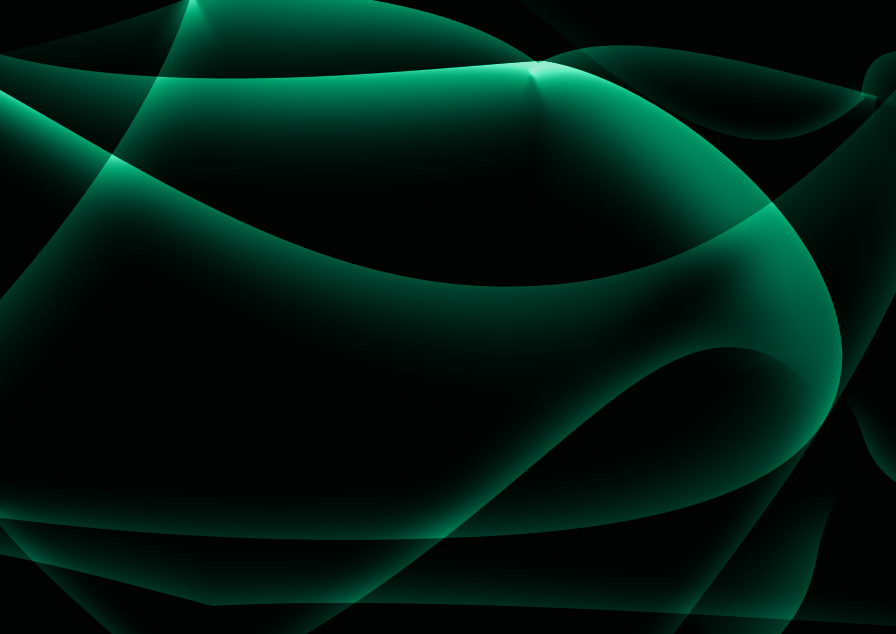
Reproduce this background procedurally as a WebGL 1 fragment shader.

```glsl
precision highp float;
// Translucent emerald veils folding over black. Each veil is a cubic curve
// with a crisp rim and a soft glow on the right-hand side of its direction;
// overlapping veils add their light, which is then mapped to green tones.

uniform vec2 u_resolution;

const vec2 CANVAS = vec2(7.68, 5.42);
const int STEPS = 26;

vec2 cubic(vec2 a, vec2 b, vec2 c, vec2 d, float t) {
  float s = 1.0 - t;
  return s * s * s * a + 3.0 * s * t * (s * b + t * c) + t * t * t * d;
}

// Quadratic blend through start, middle and end values.
float along(vec3 v, float t) {
  float s = 1.0 - t;
  return v.x * s * (1.0 - 2.0 * t) + 4.0 * v.y * s * t + v.z * t * (2.0 * t - 1.0);
}

// Light of one veil: brightness and width vary from start to end.
float veil(vec2 p, vec2 a, vec2 b, vec2 c, vec2 d, vec3 bright, vec3 width) {
  float best = 1e5, t = 0.0, side = 1.0, over = 0.0;
  vec2 from = a;
  for (int i = 0; i < STEPS; i++) {
    vec2 to = cubic(a, b, c, d, float(i + 1) / float(STEPS));
    vec2 dir = to - from, q = p - from;
    float raw = dot(q, dir) / dot(dir, dir);
    float h = clamp(raw, 0.0, 1.0);
    float dist = length(q - dir * h);
    if (dist < best) {
      best = dist;
      t = (float(i) + h) / float(STEPS);
      side = dir.y * q.x - dir.x * q.y < 0.0 ? -1.0 : 1.0;
      over = abs(raw - h) * length(dir);
    }
    from = to;
  }
  float soft = 0.7 * CANVAS.y / u_resolution.y;
  float outside = (t < 0.0001 || t > 0.9999) ? over : 0.0;
  float mask = smoothstep(-soft, soft, best * side)
             * (1.0 - smoothstep(0.0, 0.03 + 0.25 * best, outside));
  // Broad veils keep a flat body and then drop quickly.
  float w = along(width, t);
  float glow = exp(-pow(best / w, 1.6 + 1.2 * smoothstep(0.5, 0.75, w)));
  float rim = 0.22 * exp(-best / 0.05);
  return mask * max(along(bright, t), 0.0) * (glow + rim);
}

// Upper sheet, sweeping round the right and back along the bottom.
float mainLoop(vec2 p) {
  float v = veil(p, vec2(-0.02, 4.96), vec2(1.5, 4.56), vec2(3.6, 4.84), vec2(4.65, 4.9),
                 vec3(0.2, 0.52, 0.65), vec3(0.3, 0.46, 0.4));
  v = max(v, veil(p, vec2(4.65, 4.9), vec2(5.55, 4.78), vec2(7.15, 3.62), vec2(7.22, 2.42),
                  vec3(0.65, 0.53, 0.35), vec3(0.4, 0.68, 0.72)));
  v = max(v, veil(p, vec2(7.22, 2.42), vec2(7.25, 1.22), vec2(5.6, 0.87), vec2(3.8, 0.82),
                  vec3(0.35, 0.22, 0.22), vec3(0.72, 0.38, 0.25)));
  return max(v, veil(p, vec2(3.8, 0.82), vec2(2.5, 0.77), vec2(1.2, 0.84), vec2(-0.05, 1.0),
                     vec3(0.22, 0.17, 0.2), vec3(0.25, 0.23, 0.18)));
}

// Long hanging fold from the left edge to the upper right.
float middleFold(vec2 p) {
  float v = veil(p, vec2(-0.05, 4.68), vec2(1.3, 3.92), vec2(2.7, 2.98), vec2(4.3, 2.97),
                 vec3(0.62, 0.38, 0.27), vec3(0.28, 0.36, 0.5));
  return max(v, veil(p, vec2(4.3, 2.97), vec2(5.6, 2.96), vec2(6.6, 3.42), vec2(7.9, 4.9),
                     vec3(0.27, 0.2, 0.14), vec3(0.5, 0.48, 0.4)));
}

// Strand that wraps the dark oval at the lower right.
float innerLoop(vec2 p) {
  float v = veil(p, vec2(7.0, 1.97), vec2(6.85, 2.3), vec2(6.55, 2.47), vec2(6.2, 2.45),
                 vec3(0.0, 0.05, 0.16), vec3(0.2, 0.25, 0.25));
  return max(v, veil(p, vec2(6.2, 2.45), vec2(5.3, 2.42), vec2(4.3, 0.87), vec2(2.1, -0.3),
                     vec3(0.16, 0.27, 0.1), vec3(0.25, 0.24, 0.16)));
}

// Domes and crossing arcs along the top and left.
float upperFolds(vec2 p) {
  float v = veil(p, vec2(1.8, 5.75), vec2(2.5, 5.4), vec2(3.7, 5.54), vec2(4.6, 4.89),
                 vec3(0.55, 0.52, 0.3), vec3(0.6, 0.42, 0.18));
  v += veil(p, vec2(-0.9, 1.9), vec2(0.3, 3.1), vec2(1.35, 4.4), vec2(1.68, 5.6),
            vec3(0.14, 0.24, 0.2), vec3(0.4, 0.32, 0.25));
  v += veil(p, vec2(-0.05, 4.95), vec2(0.6, 5.1), vec2(1.1, 5.24), vec2(1.65, 5.45),
            vec3(0.06, 0.1, 0.22), vec3(0.2, 0.25, 0.25));
  v += veil(p, vec2(4.55, 4.84), vec2(5.1, 5.2), vec2(6.0, 5.02), vec2(7.5, 4.6),
            vec3(0.35, 0.24, 0.2), vec3(0.22, 0.25, 0.14));
  v += veil(p, vec2(7.4, 4.57), vec2(6.5, 3.77), vec2(5.6, 4.47), vec2(4.4, 5.46),
            vec3(0.18, 0.1, 0.04), vec3(0.12, 0.1, 0.25));
  return v + veil(p, vec2(7.38, 4.62), vec2(7.42, 4.92), vec2(7.55, 4.98), vec2(7.8, 5.0),
                  vec3(0.2, 0.2, 0.15), vec3(0.25));
}

// Fainter sheets at the bottom and far right.
float lowerFolds(vec2 p) {
  float v = veil(p, vec2(7.8, 0.06), vec2(5.6, 0.2), vec2(3.3, 0.32), vec2(1.82, 0.24),
                 vec3(0.08, 0.17, 0.2), vec3(0.15, 0.22, 0.25));
  v = max(v, veil(p, vec2(1.82, 0.24), vec2(1.2, 0.4), vec2(0.6, 0.57), vec2(-0.05, 0.69),
                  vec3(0.2, 0.2, 0.2), vec3(0.25, 0.24, 0.22)));
  v += veil(p, vec2(1.3, -0.3), vec2(0.6, 0.32), vec2(0.3, 0.57), vec2(-0.06, 1.0),
            vec3(0.15, 0.15, 0.12), vec3(0.14));
  v += veil(p, vec2(8.1, 3.9), vec2(7.35, 1.97), vec2(6.6, 1.12), vec2(5.4, -0.5),
            vec3(0.2, 0.17, 0.12), vec3(0.35, 0.16, 0.2));
  v += veil(p, vec2(7.22, 1.22), vec2(6.85, 0.67), vec2(7.2, 0.42), vec2(6.4, -0.3),
            vec3(0.0, 0.23, 0.2), vec3(0.15, 0.4, 0.45));
  return v + veil(p, vec2(7.8, 1.22), vec2(7.35, 1.47), vec2(7.45, 1.72), vec2(7.26, 1.98),
                  vec3(0.2, 0.18, 0.04), vec3(0.22, 0.18, 0.12));
}

// Soft dark crease running diagonally under the middle fold.
float crease(vec2 p) {
  vec2 q = p - vec2(5.72, 2.75);
  vec2 r = vec2(dot(q, vec2(0.8, 0.6)) / 0.8, dot(q, vec2(-0.6, 0.8)) / 0.24);
  return 1.0 - 0.75 * exp(-dot(r, r));
}

vec3 emerald(float light) {
  float shine = smoothstep(0.62, 1.15, light);
  return vec3(0.6 * shine, min(light, 0.92), min(light, 0.9) * 0.68 + 0.2 * shine);
}

void main() {
  vec2 p = gl_FragCoord.xy / u_resolution * CANVAS;
  float light = mainLoop(p) + middleFold(p) + innerLoop(p) + upperFolds(p) + lowerFolds(p);
  light = 1.08 * pow(light * crease(p) + 0.001, 1.22);
  gl_FragColor = vec4(emerald(light + 0.01), 1.0);
}
```
